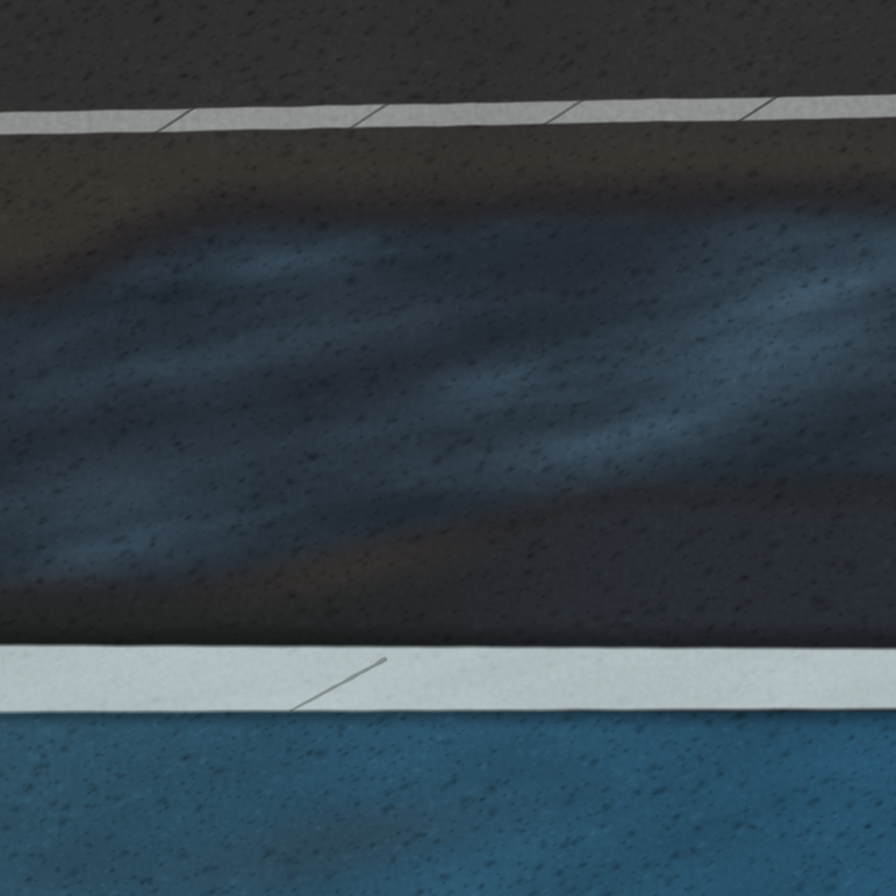
This texture is drawn by a three.js fragment shader. Its source:

```glsl
// Damp asphalt with two painted white lines above a blue lane.
varying vec2 vUv;

vec2 hash2(vec2 p) {
  vec3 q = fract(p.xyx * vec3(0.1031, 0.1030, 0.0973));
  q += dot(q, q.yzx + 33.33);
  return fract((q.xx + q.yz) * q.zy);
}

// Gradient noise, roughly -0.7 to 0.7
float noise(vec2 p) {
  vec2 i = floor(p), f = fract(p);
  vec2 u = f * f * f * (f * (f * 6.0 - 15.0) + 10.0);
  vec2 e = vec2(1.0, 0.0);
  float a = dot(hash2(i) * 2.0 - 1.0, f);
  float b = dot(hash2(i + e) * 2.0 - 1.0, f - e);
  float c = dot(hash2(i + e.yx) * 2.0 - 1.0, f - e.yx);
  float d = dot(hash2(i + 1.0) * 2.0 - 1.0, f - 1.0);
  return mix(mix(a, b, u.x), mix(c, d, u.x), u.y);
}

float fbm(vec2 p) {
  float sum = 0.0, amp = 0.6;
  for (int i = 0; i < 4; i++) {
    sum += amp * noise(p);
    p = p * 2.03 + 17.3;
    amp *= 0.5;
  }
  return sum;
}

// Soft elliptical patch, sheared to rise to the right
float patchGlow(vec2 p, vec2 center, vec2 radius) {
  vec2 d = p - center;
  d.y -= d.x * 0.2;
  d /= radius;
  return exp(-dot(d, d));
}

float segment(vec2 p, vec2 a, vec2 b) {
  vec2 d = b - a;
  return length(p - a - d * clamp(dot(p - a, d) / dot(d, d), 0.0, 1.0));
}

// Scattered small pits (x) and pale grains (y)
vec2 speckles(vec2 p, float scale) {
  vec2 cell = floor(p * scale), marks = vec2(0.0);
  for (int j = -1; j <= 1; j++) {
    for (int i = -1; i <= 1; i++) {
      vec2 id = cell + vec2(float(i), float(j));
      vec2 d = p * scale - id - hash2(id);
      vec2 kind = hash2(id + 71.0);
      d.y -= d.x * 0.35;
      float spot = exp(-dot(d, d * vec2(1.0, 2.2)) / (0.015 + 0.07 * kind.y));
      marks += spot * vec2(step(0.62, kind.x), step(kind.x, 0.16));
    }
  }
  return marks;
}

float band(float y, float low, float high, float soft) {
  return smoothstep(low - soft, low + soft, y) * (1.0 - smoothstep(high - soft, high + soft, y));
}

void main() {
  vec2 p = vUv;
  float broad = fbm(p * vec2(3.0, 5.0));
  float streak = fbm(vec2(p.x * 4.0, (p.y - p.x * 0.2) * 17.0) + 5.0);
  float grain = noise(p * 125.0) + 0.6 * noise(p * 230.0);

  // Dry asphalt, warmer between the upper line and the damp area
  vec3 color = mix(vec3(0.21, 0.20, 0.185), vec3(0.19, 0.188, 0.188), smoothstep(0.82, 0.9, p.y));
  color *= 1.0 + 0.14 * broad;

  // Damp area with a dark rim on both sides
  float upper = 0.675 + 0.085 * smoothstep(0.0, 0.27, p.x) + 0.025 * p.x + 0.025 * streak;
  float lower = 0.345 + 0.02 * p.x + 0.095 * smoothstep(0.2, 0.75, p.x) + 0.02 * streak;
  color = mix(color, vec3(0.145, 0.14, 0.155), 0.9 * (1.0 - smoothstep(upper - 0.01, upper + 0.045, p.y)));
  vec3 wet = vec3(0.158, 0.198, 0.235) * (1.0 + 0.45 * streak + 0.25 * broad);
  color = mix(color, wet, smoothstep(lower - 0.025, lower + 0.04, p.y) * (1.0 - smoothstep(upper - 0.05, upper + 0.005, p.y)));

  // Sky sheen, then darker purple hollows
  float sheen = 0.55 * patchGlow(p, vec2(0.30, 0.70), vec2(0.12, 0.025));
  sheen += 0.75 * patchGlow(p, vec2(0.92, 0.70), vec2(0.17, 0.05));
  sheen += 0.75 * patchGlow(p, vec2(0.83, 0.60), vec2(0.25, 0.05));
  sheen += 0.55 * patchGlow(p, vec2(0.55, 0.575), vec2(0.12, 0.026));
  sheen += 0.70 * patchGlow(p, vec2(0.74, 0.51), vec2(0.14, 0.035));
  sheen += 0.60 * patchGlow(p, vec2(0.15, 0.41), vec2(0.18, 0.045));
  sheen += 0.40 * patchGlow(p, vec2(0.19, 0.585), vec2(0.15, 0.03));
  color += vec3(0.06, 0.095, 0.115) * sheen * (1.0 + 1.1 * streak);
  float hollow = patchGlow(p, vec2(0.40, 0.58), vec2(0.11, 0.035));
  hollow += patchGlow(p, vec2(0.65, 0.70), vec2(0.12, 0.04));
  hollow += 0.7 * patchGlow(p, vec2(0.08, 0.53), vec2(0.13, 0.025));
  color = mix(color, vec3(0.148, 0.156, 0.19), 0.55 * min(hollow, 1.0));

  // Darker strip along the lower line, with a brown dry patch
  float strip = 1.0 - smoothstep(lower - 0.04, lower + 0.01, p.y);
  color = mix(color, mix(vec3(0.14, 0.15, 0.15), vec3(0.16, 0.175, 0.20), smoothstep(0.3, 0.75, p.x)), strip);
  color = mix(color, vec3(0.205, 0.19, 0.185), 0.85 * patchGlow(p, vec2(0.39, 0.365), vec2(0.14, 0.026)));
  color *= 1.0 - 0.3 * smoothstep(0.31, 0.28, p.y);

  // Blue lane
  vec3 lane = mix(vec3(0.18, 0.31, 0.38), vec3(0.155, 0.32, 0.42), p.x);
  lane *= 1.0 + 0.25 * broad + 0.12 * streak;
  lane = mix(lane, vec3(0.18, 0.25, 0.30), 0.6 * patchGlow(p, vec2(0.38, 0.06), vec2(0.16, 0.035)));
  float inLane = 1.0 - smoothstep(0.203, 0.209, p.y);
  color = mix(color, lane * (1.0 - 0.3 * smoothstep(0.185, 0.207, p.y)), inLane);

  // Surface texture
  vec2 marks = speckles(p, 46.0) * 0.6 + speckles(p + 3.7, 85.0) * 0.5;
  color *= 1.0 + 0.09 * grain - 0.32 * min(marks.x, 1.3);
  color += vec3(0.035, 0.045, 0.05) * marks.y * (0.6 + 0.6 * inLane);

  // Upper line, tilted, with repeated slanted cracks
  float rise = p.y - 0.862 - 0.02 * p.x + 0.0015 * noise(p * vec2(25.0, 3.0));
  float thin = band(rise, -0.0125, 0.0125, 0.0022);
  float slant = abs(mod(p.x - rise * 1.6 - 0.185, 0.217) - 0.01);
  float crack = (1.0 - smoothstep(0.001, 0.005, slant)) * (0.55 + 0.4 * noise(p * 9.0));
  vec3 thinPaint = vec3(0.55, 0.56, 0.555) * (1.0 + 0.1 * broad + 0.08 * grain);
  color = mix(color, thinPaint * (1.0 - 0.65 * crack), thin);

  // Lower line, broad and brighter
  float thick = band(p.y + 0.001 * noise(p * 18.0), 0.205 + 0.004 * p.x, 0.280 - 0.004 * p.x, 0.0035);
  vec3 paint = vec3(0.69, 0.74, 0.75) * (1.0 + 0.08 * streak + 0.035 * grain - 0.05 * marks.x);
  float scratch = segment(p, vec2(0.325, 0.207), vec2(0.43, 0.264)) + 0.003 * noise(p * 60.0);
  paint *= 1.0 - 0.28 * (1.0 - smoothstep(0.0005, 0.0035, scratch));
  color = mix(color, paint, thick);

  gl_FragColor = vec4(clamp(color, 0.0, 1.0), 1.0);
}
```
